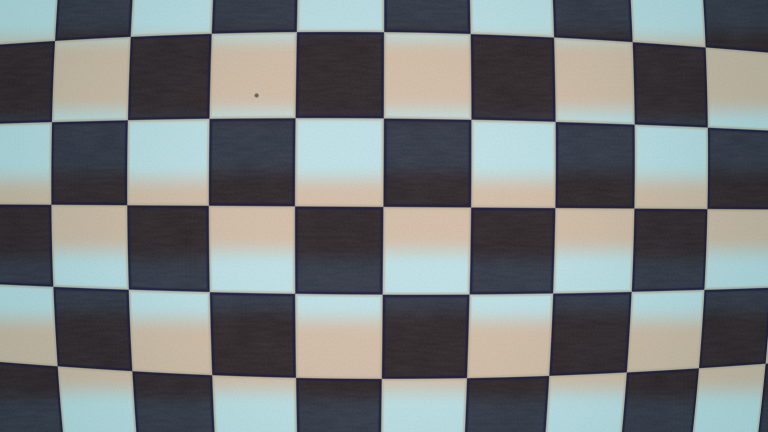
Write a Shadertoy shader that draws this pattern.

```glsl
const float TAU = 6.2831853;

vec2 hashGradient(vec2 cell) {
    float h = fract(sin(dot(cell, vec2(127.1, 311.7))) * 43758.55);
    return vec2(cos(TAU * h), sin(TAU * h));
}

float gradientNoise(vec2 p) {
    vec2 i = floor(p), f = fract(p);
    vec2 w = f * f * f * (f * (f * 6.0 - 15.0) + 10.0);
    float a = dot(hashGradient(i), f);
    float b = dot(hashGradient(i + vec2(1, 0)), f - vec2(1, 0));
    float c = dot(hashGradient(i + vec2(0, 1)), f - vec2(0, 1));
    float d = dot(hashGradient(i + vec2(1, 1)), f - vec2(1, 1));
    return mix(mix(a, b, w.x), mix(c, d, w.x), w.y);
}

// Undo the lens bulge, then the slight turn and tilt of the board
vec2 boardCoords(vec2 p, vec2 lens, float bulge, float turn, float tilt, float cellSize) {
    vec2 q = p - lens;
    q *= 1.0 + bulge * dot(q, q);
    q.x -= 0.0475;
    q += turn * vec2(-q.y, q.x);
    return q / ((1.0 + tilt * q.y) * cellSize);
}

// Distance to the nearest cell edge: positive in light cells, negative in dark
float checkerDistance(vec2 uv) {
    vec2 cell = floor(uv);
    vec2 fromCentre = abs(uv - cell - 0.5);
    float inside = 0.5 - max(fromCentre.x, fromCentre.y);
    return mod(cell.x + cell.y, 2.0) > 0.5 ? inside : -inside;
}

// Horizontal bands of warm light
float warmBand(float y, float peak, float period) {
    return 0.5 + 0.5 * cos(TAU * (y - peak) / period);
}

// Narrow stripe centred on a given distance
float rim(float d, float centre, float width) {
    float x = (d - centre) / width;
    return exp(-x * x);
}

void mainImage(out vec4 fragColor, in vec2 fragCoord) {
    vec2 p = fragCoord / iResolution.y;
    float aspect = iResolution.x / iResolution.y;
    float cellSize = 0.2052;
    vec2 uv = boardCoords(p, vec2(0.840, 0.521), 0.1393, 0.0065, 0.0207, cellSize);
    float d = checkerDistance(uv);
    float soft = max(0.8 / (iResolution.y * cellSize), 0.011);

    // Paper and ink under alternating cool and warm light
    float warmth = warmBand(p.y, 0.502, 0.324);
    vec3 paper = mix(vec3(0.72, 0.84, 0.86), vec3(0.79, 0.715, 0.64), smoothstep(0.12, 0.85, warmth));
    vec3 ink = mix(vec3(0.22, 0.24, 0.285), vec3(0.205, 0.178, 0.19), smoothstep(0.05, 0.6, warmth));

    // Fine grain, with faint horizontal scuffs in the ink
    float grain = gradientNoise(p * 210.0);
    float scuff = gradientNoise(p * vec2(22.0, 130.0)) + 0.6 * gradientNoise(p * 13.0);
    paper += 0.018 * grain;
    ink += 0.022 * grain + 0.022 * scuff;

    // Tan rim on paper, navy rim on ink
    paper = mix(paper, vec3(0.70, 0.66, 0.56), 0.65 * rim(d, 0.012, 0.016));
    ink = mix(ink, vec3(0.12, 0.12, 0.25), 0.8 * rim(d, -0.016, 0.018));

    // Small speck on one light cell
    float speck = length(p - vec2(0.594, 0.779));
    paper *= 1.0 - 0.5 * (1.0 - smoothstep(0.002, 0.007, speck));

    vec3 colour = mix(ink, paper, smoothstep(-soft, soft, d));

    // Falloff towards the borders, slightly cyan
    vec2 fromMiddle = (p - vec2(0.5 * aspect, 0.5)) / aspect;
    float falloff = smoothstep(0.1, 0.65, length(fromMiddle));
    colour *= mix(vec3(1.04), vec3(0.86, 0.93, 0.93), falloff);

    fragColor = vec4(clamp(colour, 0.0, 1.0), 1.0);
}
```
